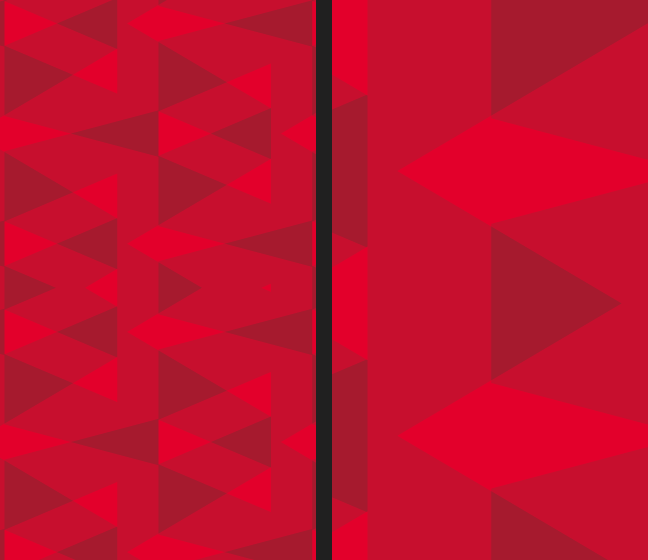
Left: the whole. Right: its middle third, enlarged.
A Shadertoy shader for this pattern:

```glsl
// Red geometric weave of crossing light and dark triangles in mirrored, alternating columns.

#define UNITS_HIGH   768.0   // design units over the canvas height
#define ORIGIN       vec2(6.3, 183.2)  // column edge and mirror row, from top left
#define COLUMN       211.0   // column width
#define HALF_PERIOD  211.5   // distance between mirror rows
#define ROW_GAP      151.0   // from a long crossing to a short crossing
#define BAND         154.4   // width of the patterned band in a column
#define STEEP        0.59
#define SHALLOW      0.425
#define FLAT         0.265
#define GROUND       vec3(0.78, 0.06, 0.18)
#define DARK         vec3(0.65, 0.10, 0.18)
#define BRIGHT       vec3(0.89, 0.00, 0.17)

const int SAMPLES = 4;
const float SHORT_CROSS = 72.0;  // x of the short crossing
const float LONG_CROSS = 91.0;   // x of the long crossing
const float TIP = 43.0;          // reach of the diamond beyond its column

// Triangle wave: reflects v into 0..span
float mirrorFold(float v, float span) {
    return abs(mod(v + span, 2.0 * span) - span);
}

// Distance from the long crossing row; odd columns swap the two rows
float rowDistance(float q, float column) {
    float t = mod(column, 2.0) < 0.5 ? q : ROW_GAP - q;
    return mirrorFold(t, ROW_GAP);
}

vec3 pattern(vec2 p) {
    p -= ORIGIN;
    float column = floor(p.x / COLUMN);
    float x = p.x - column * COLUMN;
    float q = mirrorFold(p.y, HALF_PERIOD);
    float t = rowDistance(q, column);
    float u = ROW_GAP - t;
    bool inBand = x < BAND;

    // Two slanted lines that cross between the rows
    float steepLine = STEEP * (x + TIP);
    float shallowLine = ROW_GAP - SHALLOW * (SHORT_CROSS + x);

    bool dark = (t > steepLine && t < shallowLine)
             || (inBand && u < SHALLOW * (x - SHORT_CROSS))
             || t < FLAT * (x - LONG_CROSS);

    bool bright = (inBand && t > shallowLine && t < steepLine)
               || u < SHALLOW * (SHORT_CROSS - x)
               || t < FLAT * (LONG_CROSS - x);

    // Left tip of the diamond that belongs to the next column
    float nextT = rowDistance(q, column + 1.0);
    bright = bright || nextT < STEEP * (x - COLUMN + TIP);

    return bright ? BRIGHT : dark ? DARK : GROUND;
}

void mainImage(out vec4 fragColor, in vec2 fragCoord) {
    float scale = UNITS_HIGH / iResolution.y;
    vec3 sum = vec3(0.0);

    // Grid supersampling smooths every edge
    for (int j = 0; j < SAMPLES; j++)
    for (int i = 0; i < SAMPLES; i++) {
        vec2 offset = (vec2(i, j) + 0.5) / float(SAMPLES) - 0.5;
        vec2 pos = fragCoord + offset;
        sum += pattern(vec2(pos.x, iResolution.y - pos.y) * scale);
    }
    fragColor = vec4(sum / float(SAMPLES * SAMPLES), 1.0);
}
```
